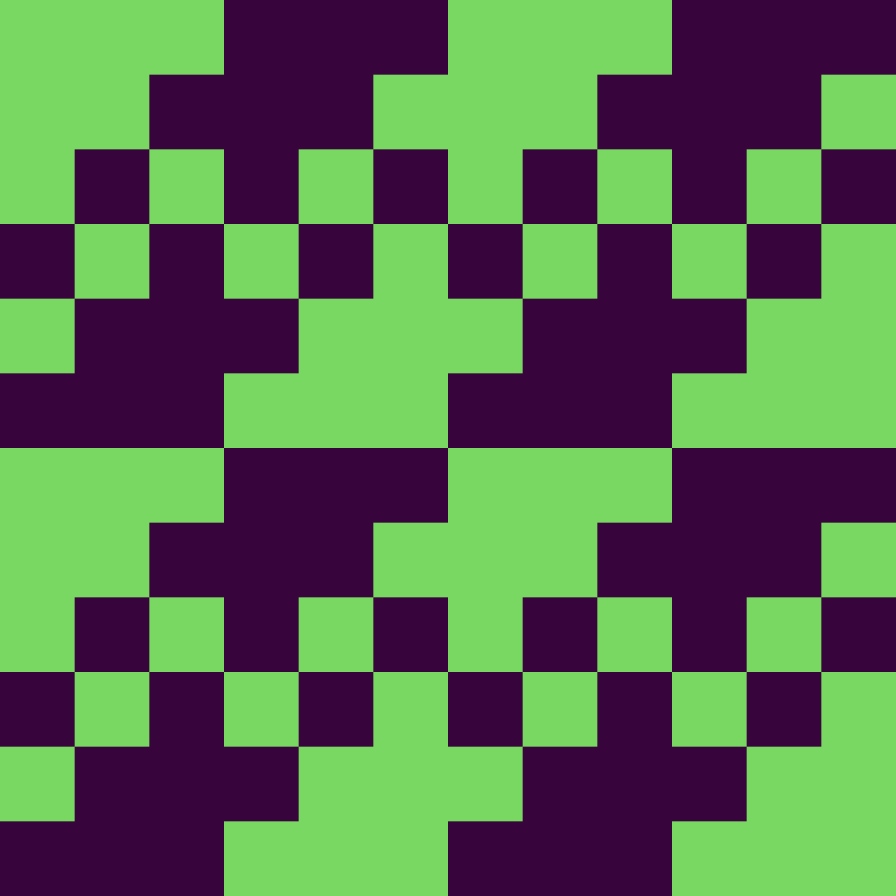
Reproduce this pattern procedurally as a Shadertoy shader.

```glsl
// Two-colour weave draft: stepped diagonal bands broken by a two-row checkerboard.
// Each 6 x 6 cell motif follows a twill rule or a parity rule, depending on its row;
// edges are box filtered by blending the four cells around the nearest grid corner.

const vec3 GREEN = vec3(0.475, 0.847, 0.380);
const vec3 PLUM = vec3(0.220, 0.016, 0.235);
const float REPEATS = 2.0;      // motifs across and down
const float MOTIF = 6.0;        // cells per motif side
const float BAND = 3.0;         // cells per twill band
const float CHECK_START = 2.0;  // first checkered row, from the top
const float CHECK_ROWS = 2.0;   // number of checkered rows

// 1 for a green cell, 0 for a plum one; rows count downwards
float weave(vec2 cell) {
    vec2 c = mod(cell, MOTIF);
    float checkRow = c.y - CHECK_START;
    if (checkRow >= 0.0 && checkRow < CHECK_ROWS) {
        return 1.0 - mod(c.x + c.y, 2.0);
    }
    // The twill resumes where it paused above the checkered rows
    float shift = checkRow < 0.0 ? c.y : c.y - CHECK_ROWS;
    return 1.0 - step(BAND, mod(c.x + shift, MOTIF));
}

// Cell colour averaged over a pixel of the given width
float smoothWeave(vec2 p, float pixel) {
    vec2 corner = floor(p + 0.5);
    vec2 t = clamp((p - corner) / pixel + 0.5, 0.0, 1.0);
    float above = mix(weave(corner - 1.0), weave(corner + vec2(0.0, -1.0)), t.x);
    float below = mix(weave(corner + vec2(-1.0, 0.0)), weave(corner), t.x);
    return mix(above, below, t.y);
}

void mainImage(out vec4 fragColor, in vec2 fragCoord) {
    // Canvas to grid cells, measured from the upper left
    float cells = REPEATS * MOTIF;
    vec2 uv = fragCoord / iResolution.y;
    vec2 p = vec2(uv.x, 1.0 - uv.y) * cells;

    float green = smoothWeave(p, cells / iResolution.y);
    fragColor = vec4(mix(PLUM, GREEN, green), 1.0);
}
```
